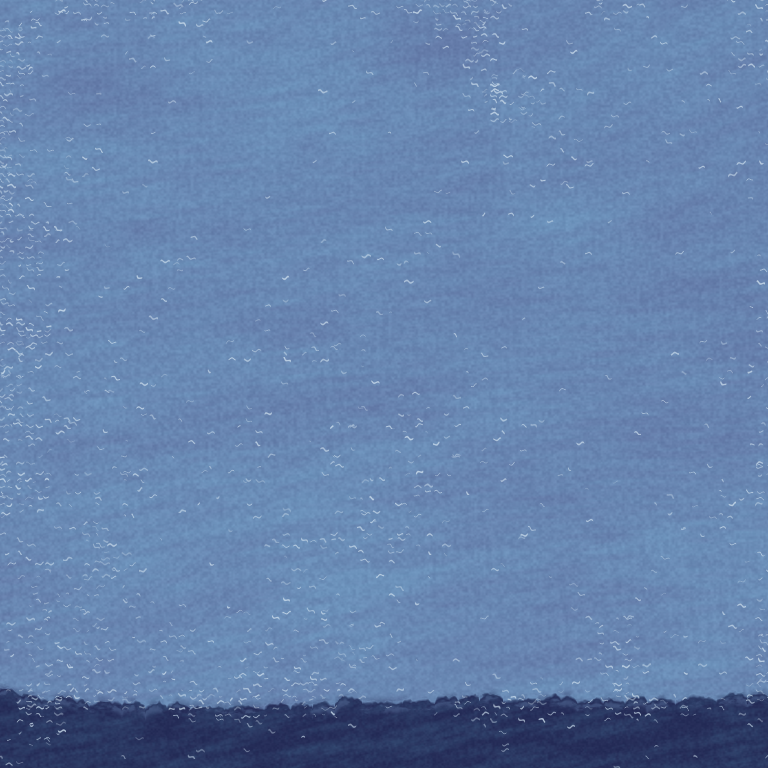
A Shadertoy shader for this texture:

```glsl
// Chalky blue paper with slanted strokes, pale flecks and a dark scalloped band along the bottom.

float hash(vec2 p) {
    return fract(sin(dot(p, vec2(127.1, 311.7))) * 43758.5453);
}

float noise(vec2 p) {
    vec2 i = floor(p), f = fract(p);
    f = f * f * (3.0 - 2.0 * f);
    return mix(mix(hash(i), hash(i + vec2(1, 0)), f.x),
               mix(hash(i + vec2(0, 1)), hash(i + vec2(1, 1)), f.x), f.y);
}

float fbm(vec2 p) {
    float sum = 0.0, gain = 0.5;
    for (int i = 0; i < 4; i++) {
        sum += gain * noise(p);
        p = p * 2.03 + 17.3;
        gain *= 0.5;
    }
    return sum / 0.9375;
}

vec2 rotate(vec2 p, float angle) {
    float c = cos(angle), s = sin(angle);
    return vec2(c * p.x + s * p.y, c * p.y - s * p.x);
}

float spot(vec2 p, vec2 center, float radius) {
    vec2 d = (p - center) / radius;
    return exp(-dot(d, d));
}

// Chance of a bare-paper fleck: strongest at the left, the top and above the band
float fleckDensity(vec2 p) {
    float left = 0.75 * exp(-p.x / 0.045);
    float right = 0.16 * exp((p.x - 1.0) / 0.035);
    float top = 0.32 * exp((p.y - 1.0) / 0.04);
    float bottom = 0.38 * exp(-abs(p.y - 0.095) / 0.06) * smoothstep(0.05, 0.08, p.y);
    float patches = 0.4 * spot(p, vec2(0.66, 0.87), 0.08)
                  + 0.4 * spot(p, vec2(0.57, 0.62), 0.03)
                  + 0.3 * spot(p, vec2(0.15, 0.32), 0.07)
                  + 0.15 * spot(p, vec2(0.45, 0.40), 0.14)
                  + 0.3 * spot(p, vec2(0.63, 0.98), 0.05);
    float clumps = smoothstep(0.3, 0.7, noise(p * 16.0 + 4.0));
    return (left + right + top + bottom + patches + 0.015) * mix(0.15, 1.2, clumps);
}

// One short wavy dash per grid cell
float flecks(vec2 p, vec2 cells, float seed, float blur) {
    vec2 id = floor(p * cells);
    vec2 key = id + seed;
    vec2 jitter = vec2(hash(key + 3.1), hash(key + 7.7)) - 0.5;
    vec2 q = (fract(p * cells) - 0.5 - 0.4 * jitter) / cells;
    q = rotate(q, 0.9 * (hash(key + 5.3) - 0.6));
    q.y += 0.0012 * sin(q.x * 650.0 + 6.28 * hash(key + 9.2));
    float halfLength = mix(0.0008, 0.0055, hash(key + 11.4));
    float thickness = mix(0.0003, 0.0012, hash(key + 13.9));
    float d = length(vec2(max(abs(q.x) - halfLength, 0.0), q.y)) - thickness;
    float present = step(hash(key), fleckDensity((id + 0.5) / cells));
    return present * mix(0.3, 0.85, hash(key + 15.6)) * (1.0 - smoothstep(-blur, blur, d));
}

// Height of the ragged, scalloped top of the band
float bandTop(float x, float scallops) {
    float base = 0.076 + 0.028 * exp(-x / 0.055)
               + 0.009 * smoothstep(0.25, 0.6, x) + 0.004 * smoothstep(0.93, 1.0, x);
    float cell = x * scallops + 0.3 * sin(x * 31.0);
    float f = 2.0 * fract(cell) - 1.0;
    float bump = sqrt(max(1.0 - f * f, 0.0)) * mix(0.3, 1.0, hash(vec2(floor(cell), 2.0)));
    return base + 0.010 * bump + 0.005 * (noise(vec2(x * 130.0, 1.0)) - 0.5);
}

void mainImage(out vec4 fragColor, in vec2 fragCoord) {
    vec2 p = fragCoord / iResolution.xy;
    float blur = max(0.0007, 0.8 / iResolution.y);

    // Strokes rising gently to the right, plus paper grain
    vec2 s = rotate(p, 0.16 + 0.05 * sin(p.y * 5.0 + p.x * 2.0));
    float broad = fbm(s * vec2(4.0, 13.0)) - 0.5;
    float fine = fbm(s * vec2(18.0, 110.0) + 31.0) - 0.5;
    float grain = noise(p * 260.0) - 0.5;
    float tooth = noise(p * 420.0 + 9.0) - 0.5;
    float stroke = 0.9 * broad + 0.7 * fine + 0.22 * grain;

    // Pale field: violet-grey strokes over clear blue
    vec3 violetBlue = vec3(0.395, 0.485, 0.665);
    vec3 clearBlue = vec3(0.425, 0.575, 0.735);
    float lightness = 0.56 + 1.1 * stroke - 0.12 * smoothstep(0.8, 1.0, p.y);
    vec3 color = mix(violetBlue, clearBlue, clamp(lightness, 0.0, 1.0));
    color += 0.035 * grain + 0.03 * tooth;

    // Dark band with streaks and a smudged scalloped rim
    vec3 navy = vec3(0.145, 0.175, 0.345);
    vec3 slate = vec3(0.19, 0.27, 0.43);
    vec3 band = mix(navy, slate, clamp(0.35 + 1.5 * fine + 0.5 * grain, 0.0, 1.0));
    band += 0.03 * tooth;
    float depth = bandTop(p.x, 27.0) - p.y + 0.004 * grain;
    float rubbed = fbm(p * vec2(65.0, 120.0));
    float smudge = smoothstep(-0.012, 0.004, depth) * smoothstep(0.4, 0.7, rubbed);
    float cover = max(smoothstep(-0.0025, 0.0025, depth), 0.45 * smudge);
    float rim = smoothstep(0.002, 0.007, depth) * (1.0 - smoothstep(0.008, 0.017, depth));
    band = mix(band, vec3(0.29, 0.37, 0.54), 0.65 * rim * smoothstep(0.4, 0.65, rubbed));
    color = mix(color, band, cover);

    // Bare-paper flecks in two sizes
    float bare = max(flecks(p, vec2(58.0, 95.0), 0.0, blur),
                     flecks(p + 0.0043, vec2(81.0, 128.0), 40.0, blur));
    color = mix(color, vec3(0.79, 0.86, 0.92), bare);

    fragColor = vec4(clamp(color, 0.0, 1.0), 1.0);
}
```
